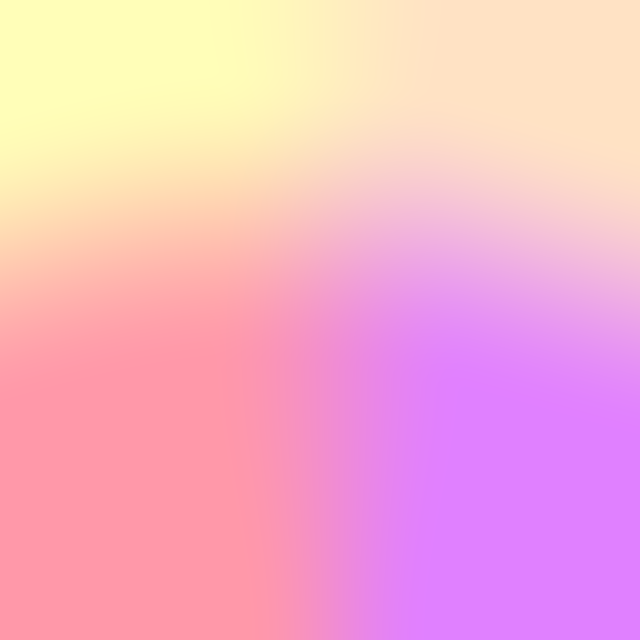
A three.js fragment shader for this background:

```glsl
varying vec2 vUv;

const vec3 YELLOW = vec3(1.0, 0.995, 0.72);
const vec3 PEACH  = vec3(1.0, 0.886, 0.77);
const vec3 PINK   = vec3(1.0, 0.595, 0.663);
const vec3 VIOLET = vec3(0.88, 0.5, 1.0);

// Soft step of a given width around a centre
float softStep(float center, float width, float value) {
  return smoothstep(center - 0.5 * width, center + 0.5 * width, value);
}

// Height of the arched border between the two layers
float archHeight(float x, float base, float rise, float peakX) {
  return base + rise * cos(3.6 * (x - peakX));
}

// Two colours blended from left to right
vec3 sideBlend(vec3 left, vec3 right, float center, float width, float x) {
  return mix(left, right, softStep(center, width, x));
}

void main() {
  // Upper layer
  float upperWidth = mix(0.36, 0.42, smoothstep(0.8, 1.0, vUv.y));
  vec3 upper = sideBlend(YELLOW, PEACH, 0.515, upperWidth, vUv.x);

  // Lower layer, tighter towards the bottom
  float lowerWidth = mix(0.29, 0.41, smoothstep(0.0, 0.45, vUv.y));
  vec3 lower = sideBlend(PINK, VIOLET, 0.527, lowerWidth, vUv.x);

  // Layers joined along the arch
  float border = archHeight(vUv.x, 0.58, 0.08, 0.42);
  float lift = softStep(border, 0.47, vUv.y);
  gl_FragColor = vec4(mix(lower, upper, lift), 1.0);
}
```
